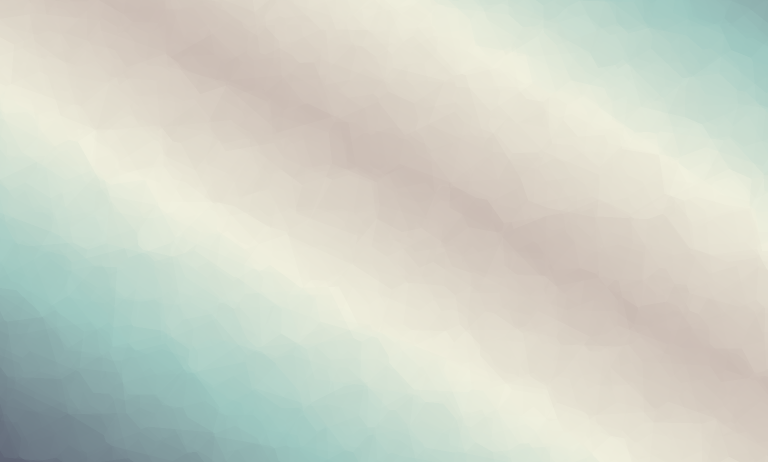
This background is drawn by a Shadertoy shader. Its source:

```glsl
const vec3 ROSE = vec3(0.798, 0.745, 0.712);
const vec3 CREAM = vec3(0.938, 0.936, 0.868);
const vec3 TEAL = vec3(0.620, 0.785, 0.757);
const vec3 SLATE = vec3(0.370, 0.390, 0.455);

const float RIDGE = 0.155;       // diagonal offset of the rose band
const float CREAM_AT = 0.365;    // stop distances from the ridge
const float TEAL_AT = 0.73;
const float SLATE_AT = 1.155;

vec2 hash2(vec2 cell) {
    vec3 q = fract(cell.xyx * vec3(0.1031, 0.1030, 0.0973));
    q += dot(q, q.yzx + 33.33);
    return fract((q.xx + q.yz) * q.zy);
}

// Mirrored gradient across the canvas diagonal
vec3 diagonalGradient(vec2 uv) {
    float s = abs(uv.x + uv.y - 1.0 - RIDGE);
    vec3 color = mix(ROSE, CREAM, clamp(s / CREAM_AT, 0.0, 1.0));
    color = mix(color, TEAL, clamp((s - CREAM_AT) / (TEAL_AT - CREAM_AT), 0.0, 1.0));
    return mix(color, SLATE, clamp((s - TEAL_AT) / (SLATE_AT - TEAL_AT), 0.0, 1.0));
}

// Facets shared by the two nearest sites: xy = anchor, z = random tone
vec3 facet(vec2 p, float density, float seed) {
    vec2 g = p * density;
    vec2 base = floor(g);
    vec2 first = g, second = g;
    float d1 = 1e3, d2 = 1e3;
    for (int j = -2; j <= 2; j++) {
        for (int i = -2; i <= 2; i++) {
            vec2 cell = base + vec2(i, j);
            vec2 site = cell + hash2(cell + seed);
            float d = dot(site - g, site - g);
            if (d < d1) {
                d2 = d1;
                second = first;
                d1 = d;
                first = site;
            } else if (d < d2) {
                d2 = d;
                second = site;
            }
        }
    }
    vec2 anchor = mix(first, second, 0.35);
    float tone = hash2(floor(anchor * 16.0) + seed).x - 0.5;
    return vec3(anchor / density, tone);
}

// Flat facet colour eased toward the smooth gradient
vec3 facetColor(vec2 p, float aspect, float density, float seed) {
    vec3 f = facet(p, density, seed);
    vec2 anchor = mix(p, f.xy, 0.65);
    return diagonalGradient(anchor / vec2(aspect, 1.0)) + f.z * 0.016;
}

void mainImage(out vec4 fragColor, in vec2 fragCoord) {
    float aspect = iResolution.x / iResolution.y;
    vec3 color = vec3(0.0);

    // Four samples smooth the facet edges
    for (int k = 0; k < 4; k++) {
        vec2 offset = vec2(k % 2, k / 2) * 0.5 - 0.25;
        vec2 p = (fragCoord + offset) / iResolution.y;
        vec3 broad = facetColor(p, aspect, 11.0, 17.0);
        vec3 fine = facetColor(p, aspect, 17.0, 53.0);
        color += mix(broad, fine, 0.4) * 0.25;
    }
    fragColor = vec4(color, 1.0);
}
```
